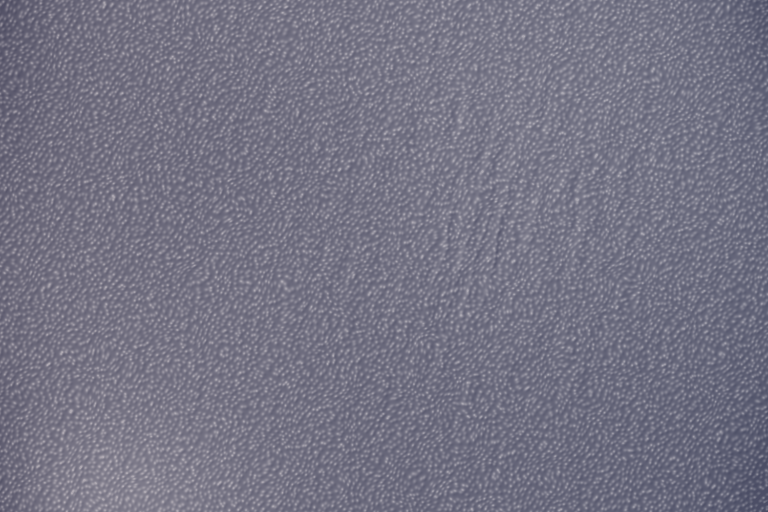
A Shadertoy shader for this texture:

```glsl
const vec3 SHADOW_BLUE = vec3(0.36, 0.36, 0.44);
const vec3 SHEEN_GREY = vec3(0.58, 0.57, 0.62);
const float GRAINS_PER_HEIGHT = 100.0;

float hash(vec2 p) {
    return fract(sin(dot(p, vec2(127.1, 311.7))) * 43758.5453);
}

vec2 hash2(vec2 p) {
    return vec2(hash(p), hash(p + 57.3));
}

mat2 rotation(float angle) {
    float c = cos(angle), s = sin(angle);
    return mat2(c, s, -s, c);
}

float valueNoise(vec2 p) {
    vec2 cell = floor(p), f = fract(p);
    f = f * f * (3.0 - 2.0 * f);
    float low = mix(hash(cell), hash(cell + vec2(1, 0)), f.x);
    float high = mix(hash(cell + vec2(0, 1)), hash(cell + vec2(1, 1)), f.x);
    return mix(low, high, f.y);
}

float glow(vec2 p, vec2 center, vec2 radius) {
    vec2 d = (p - center) / radius;
    return exp(-dot(d, d));
}

// Rounded pebbles: x = height, y = slope towards the light, z = glints
vec3 pebbles(vec2 p, vec2 light) {
    vec2 cell = floor(p);
    vec3 sum = vec3(0.0);
    for (int y = -1; y <= 1; y++) {
        for (int x = -1; x <= 1; x++) {
            vec2 id = cell + vec2(x, y);
            vec2 d = p - id - 0.5 - 0.66 * (hash2(id) - 0.5);
            float rnd = hash(id + 19.7);
            float dome = exp(-mix(8.0, 6.0, rnd) * dot(d, d));
            vec2 g = d - 0.15 * light;
            float glint = rnd * rnd * exp(-18.0 * dot(g, g));
            sum += vec3(dome, dome * dot(d, light), glint);
        }
    }
    return sum;
}

// Fine folds, long in y and lit from one side
float folds(vec2 p, vec2 frequency) {
    p.x += 0.012 * valueNoise(p * 9.0);
    vec2 q = p * frequency;
    return valueNoise(q - vec2(0.35, 0.0)) - valueNoise(q + vec2(0.35, 0.0));
}

// One wavering crease with a bright and a dark flank
float crease(vec2 p, float offset, float width, float reach) {
    float x = (p.x - offset - 0.02 * (valueNoise(vec2(p.y * 14.0, offset * 90.0)) - 0.5)) / width;
    return -x * exp(-x * x) * exp(-pow(p.y / reach, 2.0));
}

// Slow changes of light over the sheet
float sheen(vec2 uv) {
    float s = 0.20 * glow(uv, vec2(0.66, 0.85), vec2(0.32, 0.45));
    s += 0.38 * glow(uv, vec2(0.14, 0.02), vec2(0.17, 0.16));
    s += 0.10 * glow(uv, vec2(0.12, 0.40), vec2(0.25, 0.30));
    s -= 0.14 * glow(uv, vec2(0.95, 0.10), vec2(0.35, 0.40));
    s -= 0.09 * glow(uv, vec2(0.30, 0.65), vec2(0.20, 0.25));
    vec2 edge = abs(uv - 0.5) * 2.0;
    s -= 0.32 * pow(edge.x, 8.0) * (0.4 + edge.y * edge.y);
    return s + 0.08 * (valueNoise(uv * vec2(6.0, 4.0)) - 0.5);
}

void mainImage(out vec4 fragColor, in vec2 fragCoord) {
    vec2 uv = fragCoord / iResolution.xy;
    vec2 p = fragCoord / iResolution.y;

    // Pebbled grain, slightly warped so that its rows stay hidden
    mat2 turn = rotation(0.6);
    vec2 warp = vec2(valueNoise(p * 24.0), valueNoise(p * 24.0 + 31.0)) - 0.5;
    vec2 light = turn * normalize(vec2(-0.75, 0.65));
    vec3 grain = pebbles(turn * (p + 0.010 * warp) * GRAINS_PER_HEIGHT, light);

    // Wrinkles leaning to the right around the middle
    vec2 q = rotation(0.26) * (p - vec2(0.91, 0.50));
    float wrinkled = glow(uv, vec2(0.64, 0.56), vec2(0.16, 0.30));
    float relief = folds(q, vec2(60.0, 16.0)) * (0.08 + 0.26 * wrinkled);
    for (int i = 0; i < 4; i++) {
        float rnd = hash(vec2(i, 4.0));
        float offset = (float(i) - 1.5) * 0.032 + 0.012 * rnd;
        relief += 0.42 * crease(q, offset, 0.0045, 0.10 + 0.10 * rnd);
    }

    float tone = 0.42 + sheen(uv) + relief;
    tone += 0.38 * (grain.x - 0.45) + 1.9 * grain.y + 0.55 * (grain.z - 0.05);
    tone = clamp(tone, -0.25, 1.45);

    vec3 color = mix(SHADOW_BLUE, SHEEN_GREY, tone);
    color += (0.5 - uv.x) * vec3(0.016, 0.0, -0.008);
    fragColor = vec4(color, 1.0);
}
```
